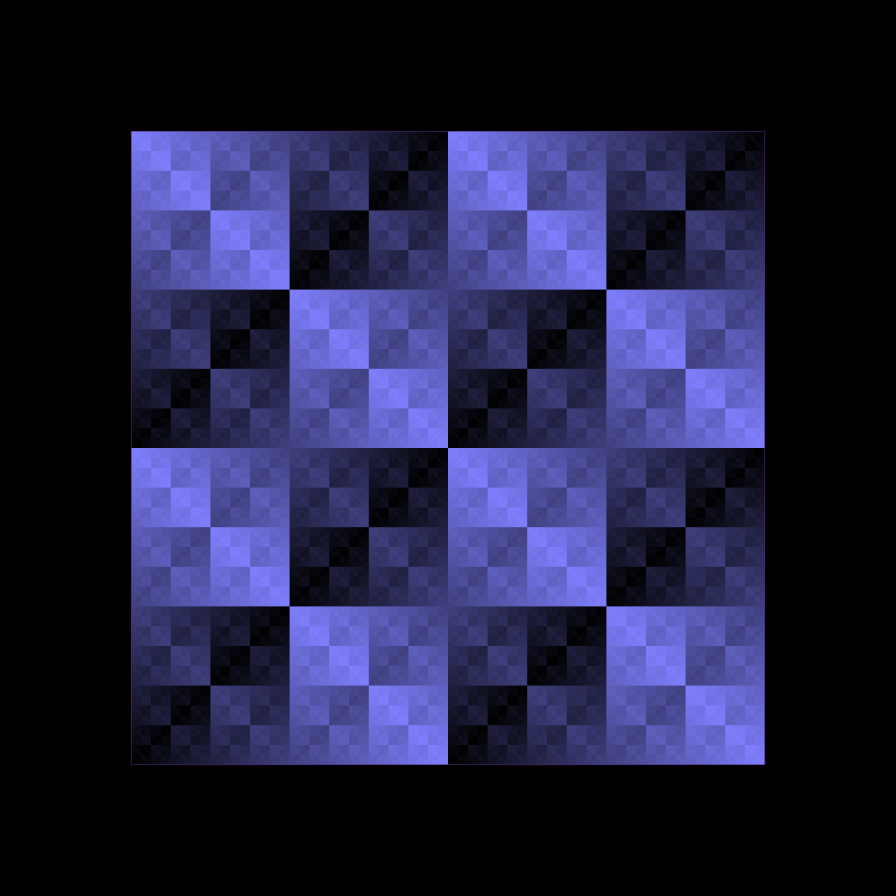
Give the GLSL for this pattern, as a Shadertoy shader.

```glsl
// Two by two blue XOR tiles, nested checks of halving size, centred in a black margin.

const float TILE_SIZE = 0.35355;   // side of one tile, in canvas units
const float TILES_PER_SIDE = 2.0;
const int BIT_COUNT = 8;           // levels of nested checks
const float RIM_WIDTH = 0.0015;
const vec3 BLUE = vec3(0.5, 0.5, 1.0);
const vec3 RIM_COLOR = vec3(0.09, 0.0, 0.09);

// Integral of a square wave that is 0, then 1, over each unit period
vec2 squareWaveIntegral(vec2 t) {
    return 0.5 * floor(t) + max(fract(t) - 0.5, 0.0);
}

// Square wave averaged over a box of the given width
vec2 filteredBit(vec2 t, vec2 width) {
    vec2 halfWidth = 0.5 * width;
    return (squareWaveIntegral(t + halfWidth) - squareWaveIntegral(t - halfWidth)) / width;
}

// Smoothed x XOR y, with tile coordinates read as binary fractions
float xorPattern(vec2 tileUv, vec2 pixel) {
    float value = 0.0;
    float frequency = 1.0;
    float weight = 0.5;
    for (int i = 0; i < BIT_COUNT; i++) {
        vec2 bits = filteredBit(tileUv * frequency, pixel * frequency);
        value += weight * (bits.x + bits.y - 2.0 * bits.x * bits.y);
        frequency *= 2.0;
        weight *= 0.5;
    }
    return value;
}

// Coverage of a centred square with smooth edges
float squareMask(vec2 p, float halfSide, vec2 pixel) {
    vec2 coverage = clamp((halfSide - abs(p)) / pixel + 0.5, 0.0, 1.0);
    return coverage.x * coverage.y;
}

void mainImage(out vec4 fragColor, in vec2 fragCoord) {
    vec2 pixel = 1.0 / iResolution.xy;
    vec2 p = fragCoord * pixel - 0.5;
    float halfSide = 0.5 * TILES_PER_SIDE * TILE_SIZE;

    // Repeating tiles
    vec2 tileUv = fract(p / TILE_SIZE);
    vec3 color = BLUE * xorPattern(tileUv, pixel / TILE_SIZE);

    // Black margin and faint plum rim
    float inside = squareMask(p, halfSide, pixel);
    float outer = squareMask(p, halfSide + 0.5 * RIM_WIDTH, pixel);
    float inner = squareMask(p, halfSide - 0.5 * RIM_WIDTH, pixel);
    color = color * inside + RIM_COLOR * (outer - inner);

    fragColor = vec4(color, 1.0);
}
```
